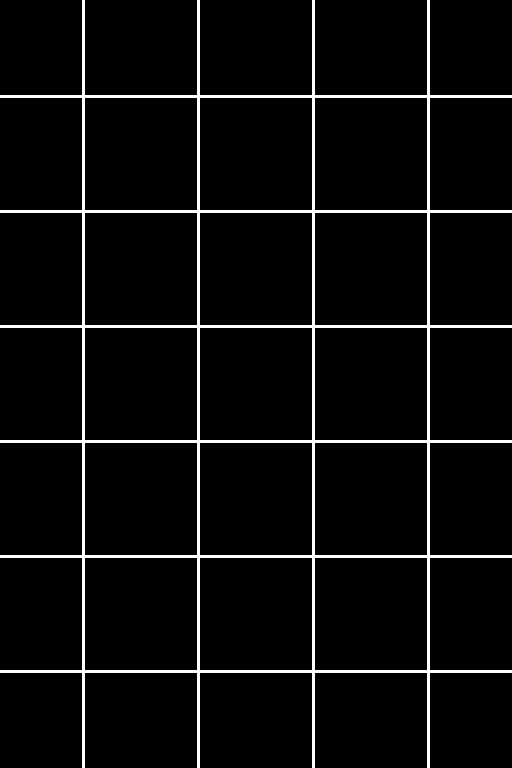
Write a Shadertoy shader that draws this pattern.

```glsl
// Thin white grid of square cells on black, with one cell centred on the canvas.
// Each axis is folded into a repeating cell; the distance to the nearest cell
// edge gives the line, smoothed over one pixel.

#define CELL_SIZE   0.14974          // cell pitch, in canvas heights
#define LINE_WIDTH  0.0039           // line thickness, in canvas heights
#define LINE_COLOR  vec3(1.0)
#define BACK_COLOR  vec3(0.0)

// Distance on each axis to the nearest grid line, in canvas heights
vec2 gridDistance(vec2 position) {
    vec2 cell = fract(position / CELL_SIZE + 0.5) - 0.5;
    return (0.5 - abs(cell)) * CELL_SIZE;
}

void mainImage(out vec4 fragColor, in vec2 fragCoord) {
    // Centred coordinates, one unit per canvas height
    float pixel = 1.0 / iResolution.y;
    vec2 position = (fragCoord - 0.5 * iResolution.xy) * pixel;

    // Pixel coverage of the vertical and horizontal lines
    vec2 edge = 0.5 * LINE_WIDTH - gridDistance(position);
    vec2 coverage = clamp(edge / pixel + 0.5, 0.0, 1.0);
    float grid = max(coverage.x, coverage.y);

    fragColor = vec4(mix(BACK_COLOR, LINE_COLOR, grid), 1.0);
}
```
